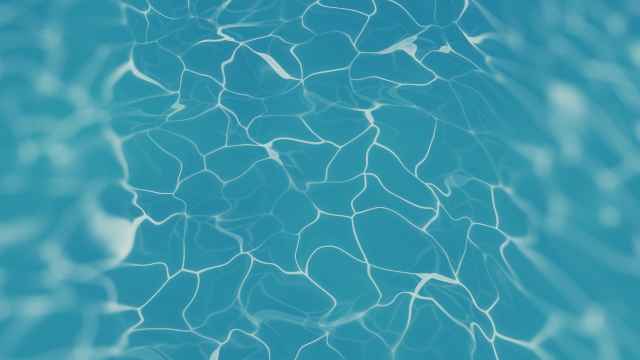
Write a Shadertoy shader that draws this texture.

```glsl
// Sunlit pool water: a net of caustic light, sharp in the middle and out of focus at the sides.

#define CELL_FREQ   vec2(6.2, 7.4)   // net cells per canvas height, at the bottom
#define PERSPECTIVE vec2(2.0, 2.0)   // growth of that frequency towards the top
#define WARP        0.8              // waviness of the net
#define THIN        0.014            // half width of a light line, in cells
#define FAT         0.10             // extra half width where light folds over
#define FOCUS_BLUR  0.029            // largest blur radius, in canvas heights
#define BLUR_TAPS   40
#define DEEP        vec3(0.125, 0.495, 0.625)
#define SHALLOW     vec3(0.19, 0.61, 0.67)
#define PALE        vec3(0.86, 0.89, 0.855)

vec2 hash2(vec2 p) {
    vec3 h = fract(p.xyx * vec3(0.1031, 0.1030, 0.0973));
    h += dot(h, h.yzx + 33.33);
    return fract((h.xx + h.yz) * h.zy);
}

vec2 noise2(vec2 p) {
    vec2 i = floor(p), f = fract(p);
    f = f * f * (3.0 - 2.0 * f);
    vec2 low = mix(hash2(i), hash2(i + vec2(1, 0)), f.x);
    vec2 high = mix(hash2(i + vec2(0, 1)), hash2(i + vec2(1, 1)), f.x);
    return mix(low, high, f.y);
}

// Voronoi net: x = distance to the nearest edge, y = closeness measure to a junction
vec2 net(vec2 p) {
    vec2 cell = floor(p), f = fract(p);
    vec2 a = vec2(0), b = vec2(0);
    float d1 = 9.0, d2 = 9.0, d3 = 9.0;
    for (int y = -1; y <= 1; y++)
    for (int x = -1; x <= 1; x++) {
        vec2 o = vec2(x, y);
        vec2 r = o + 0.05 + 0.9 * hash2(cell + o) - f;
        float d = length(r);
        if (d < d1) { d3 = d2; d2 = d1; d1 = d; b = a; a = r; }
        else if (d < d2) { d3 = d2; d2 = d; b = r; }
        else d3 = min(d3, d);
    }
    float edge = dot(0.5 * (a + b), (b - a) / max(length(b - a), 0.001));
    return vec2(max(edge, 0.0), d3 - d1);
}

// Canvas to water surface: smaller cells far away, slanted on the right
vec2 waterSpace(vec2 p) {
    float slant = 0.7 * max(p.x - 1.2, 0.0);
    vec2 q = vec2(p.x - 0.89, p.y + slant) * (CELL_FREQ + PERSPECTIVE * p.y);
    q += 40.0;
    q += WARP * (noise2(q * 0.9) - 0.5);
    return q + 0.4 * (noise2(q * 2.1 + 7.0) - 0.5);
}

// Light gathered at a point; blur widens the lines to suit the lens
float caustics(vec2 p, float blur) {
    vec2 q = waterSpace(p);
    vec2 main = net(q);
    vec2 n = noise2(q * 1.1 + 19.0);
    float defocus = blur / FOCUS_BLUR;

    // Main lines, with translucent folds where they widen
    float fold = smoothstep(0.68, 0.98, n.x);
    float width = THIN + FAT * fold + 0.018 * defocus;
    float soft = 0.015 + 2.6 * blur;
    float line = 1.0 - smoothstep(width - soft, width + soft, main.x);
    line *= 1.0 - 0.4 * fold * (1.0 - smoothstep(0.0, width, main.x));
    line *= 0.16 + 1.15 * smoothstep(0.25, 0.75, n.y);

    // Bright junctions, glow beside the lines, and a fainter finer net
    float knot = exp(-15.0 * main.y) * n.x * (1.0 + 2.5 * defocus);
    float glow = exp(-11.0 * main.x) * n.y;
    float fine = exp(-26.0 * net(q * 1.6 + 0.6 * n + 71.0).x) * n.x * n.x;
    fine *= 1.0 - 0.7 * defocus;
    return line * (1.0 - 0.3 * defocus) + 0.9 * knot + 0.11 * glow + 0.3 * fine;
}

// Blur radius: zero in the middle, growing to the left and right
float focusBlur(vec2 p, float aspect) {
    float left = 0.225 * aspect - p.x;
    float right = p.x - aspect * (0.80 - 0.08 * p.y);
    return FOCUS_BLUR * smoothstep(-0.02, 0.2, max(left, right));
}

void mainImage(out vec4 fragColor, in vec2 fragCoord) {
    vec2 p = fragCoord / iResolution.y;
    float blur = focusBlur(p, iResolution.x / iResolution.y);
    float radius = max(blur, 0.5 / iResolution.y);

    // Lens disc: golden angle spiral, few taps where the water is in focus
    int taps = blur > 0.003 ? BLUR_TAPS : 7;
    float light = 0.0;
    for (int i = 0; i < taps; i++) {
        float angle = 2.39996 * float(i);
        float reach = sqrt((float(i) + 0.5) / float(taps));
        light += caustics(p + radius * reach * vec2(cos(angle), sin(angle)), blur);
    }
    light /= float(taps);

    // Water body: broad tone patches and fine ripples in focus
    float tone = 0.3 + 0.32 * noise2(p * 3.1 + 5.0).x + 0.24 * noise2(p * 7.3 + 2.0).y;
    float ripple = noise2(waterSpace(p) * vec2(2.0, 5.0)).x - 0.5;
    tone += 0.14 * ripple * (1.0 - blur / FOCUS_BLUR);
    tone -= 0.2 * smoothstep(0.6, 1.0, p.y);
    vec3 water = mix(DEEP, SHALLOW, clamp(tone, 0.0, 1.0));

    fragColor = vec4(mix(water, PALE, 1.0 - exp(-1.15 * light)), 1.0);
}
```
